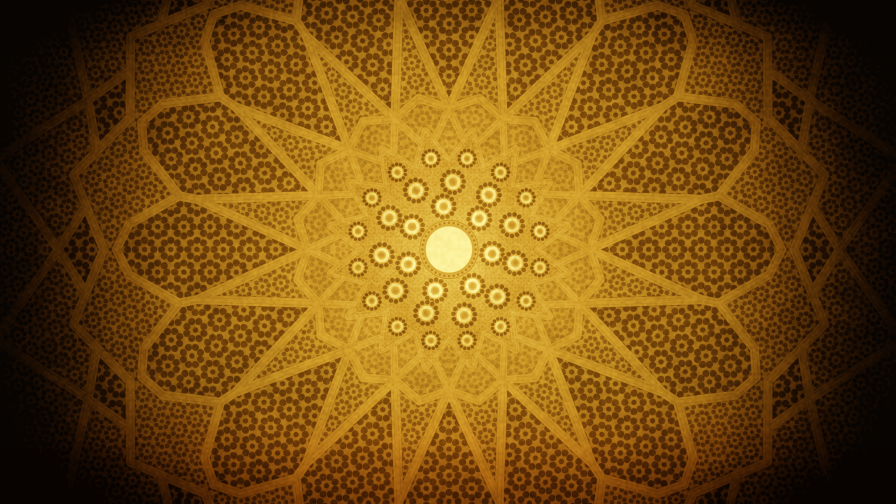
A WebGL 2 fragment shader for this pattern:

```glsl
#version 300 es
precision highp float;
// Golden sixteen-fold tiled dome with a bright oculus, rosettes and strapwork bands.
#define FOLDS 16.0
#define CENTER vec2(0.002, 0.005)
#define OCULUS 0.046
#define BAND 0.0095
#define PETAL_TILE 0.052
#define KITE_TILE 0.038
#define ROSETTE 0.027
#define GRAIN 0.45

uniform vec2 u_resolution;
out vec4 fragColor;

const float PI = 3.14159;

// Strapwork inside half a sector: start and end of each segment
const vec4 STRAPS[10] = vec4[10](
    vec4(0.28, 0.0, 0.5, 0.0995), vec4(0.28, 0.0, 0.214, 0.03),
    vec4(0.175, 0.0, 0.235, 0.0467), vec4(0.28, 0.0, 0.3, 0.0597),
    vec4(0.5, 0.0995, 0.535, 0.1065), vec4(0.535, 0.1065, 0.635, 0.05),
    vec4(0.635, 0.05, 0.66, 0.0), vec4(0.685, 0.0, 0.745, 0.148),
    vec4(0.72, 0.087, 0.775, 0.0), vec4(0.775, 0.0, 0.9, 0.179));

// Tones from shadow to light
const vec3 TONES[8] = vec3[8](
    vec3(0.03, 0.015, 0.005), vec3(0.13, 0.06, 0.01),
    vec3(0.30, 0.16, 0.02), vec3(0.48, 0.28, 0.04),
    vec3(0.66, 0.45, 0.09), vec3(0.82, 0.62, 0.16),
    vec3(0.91, 0.78, 0.32), vec3(1.0, 0.97, 0.66));

float hash(vec2 p) {
    return fract(sin(dot(p, vec2(127.1, 311.7))) * 43758.5453);
}

float noise(vec2 p) {
    vec2 i = floor(p), f = fract(p);
    f = f * f * (3.0 - 2.0 * f);
    return mix(mix(hash(i), hash(i + vec2(1, 0)), f.x),
               mix(hash(i + vec2(0, 1)), hash(i + vec2(1, 1)), f.x), f.y);
}

vec3 ramp(float t) {
    vec3 c = TONES[0];
    for (int i = 1; i < 8; i++) c = mix(c, TONES[i], clamp(t - float(i - 1), 0.0, 1.0));
    return c;
}

vec2 polar(float r, float a) { return r * vec2(cos(a), sin(a)); }

float segment(vec2 p, vec2 a, vec2 b) {
    vec2 d = b - a;
    return length(p - a - d * clamp(dot(p - a, d) / dot(d, d), 0.0, 1.0));
}

float fill(float d, float w) { return 1.0 - smoothstep(-w, w, d); }

// Ring of n dots at radius r, each of size s
float dotRing(vec2 p, float n, float r, float s, float w) {
    float step_ = 2.0 * PI / n;
    float a = mod(atan(p.y, p.x) + 0.5 * step_, step_) - 0.5 * step_;
    return fill(length(polar(length(p), a) - vec2(r, 0.0)) - s, w);
}

// Hexagonal carpet of small dark flowers
float carpet(vec2 p, float size, float dotSize, float w) {
    p /= size;
    vec2 s = vec2(1.0, 1.732);
    vec2 a = mod(p + 0.5 * s, s) - 0.5 * s;
    vec2 b = mod(p, s) - 0.5 * s;
    vec2 c = dot(a, a) < dot(b, b) ? a : b;
    w /= size;
    return max(dotRing(c, 8.0, 0.35, dotSize, w), fill(length(c) - 0.1, w));
}

void main() {
    float px = 1.0 / u_resolution.y;
    float w = 0.8 * px;
    vec2 p = (gl_FragCoord.xy - 0.5 * u_resolution) * px - CENTER;
    float r = length(p);

    // Fold the plane: q lies along a petal axis, k along the axis between petals
    float halfSector = PI / FOLDS;
    float angle = atan(p.y, p.x);
    angle = abs(mod(angle + halfSector, 2.0 * halfSector) - halfSector);
    vec2 q = polar(r, angle);
    vec2 k = polar(r, angle - halfSector);

    // Light falling off from the oculus
    float tone = 5.75 - 3.2 * r - 2.8 * smoothstep(0.5, 0.98, r);
    tone -= 0.8 * smoothstep(0.36, 0.53, abs(p.y));

    // Panels: dark petals and diamonds, lighter kites
    bool petal = q.y < 0.452 * (q.x - 0.28) && q.y < 0.1065 - 0.565 * (q.x - 0.535)
              && q.x < 0.66 - 0.5 * q.y;
    bool diamond = q.x > 0.685 + 0.405 * q.y && q.x < 0.775 - 0.632 * q.y;
    bool star = q.x < 0.175 + 1.285 * q.y;
    float relief = 0.0;
    if (petal || diamond) {
        relief = -0.2 - 1.35 * carpet(q - vec2(0.5, 0.0), PETAL_TILE, 0.135, w);
    } else if (!star) {
        float strength = mix(0.55, 1.15, smoothstep(0.26, 0.34, r));
        relief = -strength * carpet(k - vec2(0.34, 0.0), KITE_TILE, 0.12, w);
    }

    // Strapwork with a fine groove and dark rims
    float strap = 1.0;
    for (int i = 0; i < 10; i++) strap = min(strap, segment(q, STRAPS[i].xy, STRAPS[i].zw));
    float bandWidth = BAND * mix(0.75, 1.0, smoothstep(0.18, 0.35, r));
    float band = 0.22 - 0.3 * fill(abs(strap - 0.45 * bandWidth) - 0.0007, w);
    relief = mix(relief, band, fill(strap - bandWidth, w));
    relief -= 0.4 * fill(abs(strap - bandWidth) - 0.0008, w);

    // Rosettes on three rings around the oculus
    if (star) {
        relief -= 0.35 * carpet(p, 0.022, 0.1, w);
        for (int ring = 0; ring < 3; ring++) {
            float n = ring == 0 ? 7.0 : ring == 1 ? 11.0 : FOLDS;
            float radius = ring == 0 ? 0.086 : ring == 1 ? 0.134 : 0.184;
            float phase = ring == 0 ? -0.1 : ring == 1 ? 0.37 : halfSector;
            float size = ring == 2 ? 0.75 * ROSETTE : ROSETTE;
            float sector = 2.0 * PI / n;
            float a = mod(atan(p.y, p.x) - phase + 0.5 * sector, sector) - 0.5 * sector;
            vec2 c = polar(r, a) - vec2(radius, 0.0);
            float d = length(c);
            relief = mix(relief, 0.0, fill(d - size, w));
            relief -= 1.7 * dotRing(c, 13.0, 0.8 * size, 0.17 * size, w);
            relief += 1.1 * fill(abs(d - 0.43 * size) - 0.12 * size, w);
            relief -= 0.5 * fill(d - 0.18 * size, w);
        }
    }
    tone += relief * mix(0.5, 1.0, smoothstep(0.95, 0.55, r));

    // Plaster grain and broad mottling
    tone += GRAIN * (noise(p * 190.0) - 0.5) + 0.3 * (noise(p * 24.0) - 0.5);

    // Oculus and its beaded collar
    float collar = 5.3 - 1.2 * dotRing(p, 36.0, OCULUS + 0.007, 0.0022, w);
    collar -= 0.9 * fill(abs(r - OCULUS - 0.012) - 0.001, w);
    tone = mix(tone, collar, fill(r - OCULUS - 0.013, w));
    tone = mix(tone, 6.85 + 0.2 * (noise(p * 150.0) - 0.5), fill(r - OCULUS, w));
    tone += 0.5 * exp(-pow(r / 0.09, 2.0)) * smoothstep(OCULUS, OCULUS + 0.01, r);

    // Warmer shade toward the lower edge
    vec3 color = ramp(max(tone, 0.0));
    color *= mix(vec3(1.0), vec3(1.0, 0.86, 0.7), smoothstep(-0.25, -0.5, p.y));
    fragColor = vec4(color, 1.0);
}
```
